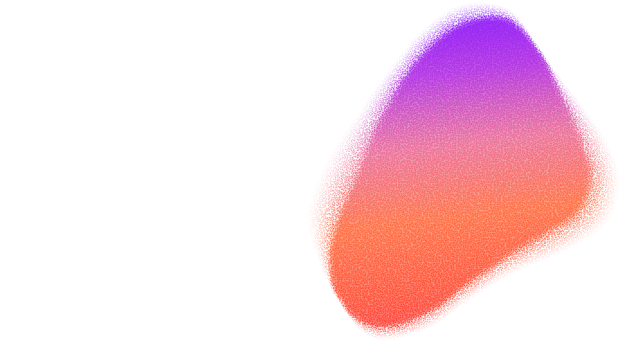
This background is drawn by a WebGL 2 fragment shader. Its source:

```glsl
#version 300 es
precision highp float;

uniform vec2 u_resolution;
out vec4 outColor;

const float TAU = 6.2831853;
const vec3 PAPER = vec3(1.0);
const vec2 BLOB_CENTER = vec2(0.396, 0.002);
const float MIN_RIM = 0.010;
const float RIM_OPACITY = 0.66;
const float CORE_SOFTNESS = 0.014;
const float GRADIENT_TILT = 0.12;
const float GRAIN_ROWS = 200.0;
const float GRAIN_RIM = 0.85;
const vec2 GRAIN_CORE = vec2(0.10, 0.34);

// Radii of the outer rim (x) and the solid core (y), evenly spaced in angle
const int SPOKES = 24;
const vec2 RADII[SPOKES] = vec2[](
  vec2(.438, .352), vec2(.417, .345), vec2(.394, .347), vec2(.392, .366),
  vec2(.424, .414), vec2(.491, .458), vec2(.487, .428), vec2(.431, .370),
  vec2(.377, .322), vec2(.351, .289), vec2(.345, .276), vec2(.366, .276),
  vec2(.405, .294), vec2(.448, .345), vec2(.462, .420), vec2(.484, .479),
  vec2(.509, .470), vec2(.439, .380), vec2(.352, .296), vec2(.309, .259),
  vec2(.301, .244), vec2(.322, .252), vec2(.370, .280), vec2(.427, .331));

// Colours from top to bottom
const int STOPS = 6;
const vec3 GRADIENT[STOPS] = vec3[](
  vec3(.52, .10, 1.0), vec3(.70, .19, .89), vec3(.92, .41, .58),
  vec3(1.0, .41, .23), vec3(1.0, .29, .19), vec3(1.0, .16, .21));

vec2 hash2(vec2 cell) {
  vec3 p = fract(cell.xyx * vec3(0.1031, 0.1030, 0.0973));
  p += dot(p, p.yzx + 33.33);
  return fract((p.xx + p.yz) * p.zy);
}

// Distance to the nearest scattered point
float cellular(vec2 p) {
  vec2 cell = floor(p);
  vec2 local = fract(p);
  float nearest = 2.0;
  for (int y = -1; y <= 1; y++) {
    for (int x = -1; x <= 1; x++) {
      vec2 offset = vec2(x, y);
      nearest = min(nearest, length(offset + hash2(cell + offset) - local));
    }
  }
  return nearest;
}

// Periodic Catmull-Rom curve through the radii
vec2 blobRadii(float angle) {
  float s = fract(angle / TAU) * float(SPOKES);
  int i = int(s) % SPOKES;
  float t = fract(s);
  vec2 a = RADII[(i + SPOKES - 1) % SPOKES];
  vec2 b = RADII[i];
  vec2 c = RADII[(i + 1) % SPOKES];
  vec2 d = RADII[(i + 2) % SPOKES];
  return b + 0.5 * t * (c - a + t * (2.0 * a - 5.0 * b + 4.0 * c - d
    + t * (3.0 * (b - c) + d - a)));
}

vec3 gradientColor(float t) {
  float s = clamp(t, 0.0, 1.0) * float(STOPS - 1);
  vec3 color = GRADIENT[0];
  for (int i = 1; i < STOPS; i++) {
    color = mix(color, GRADIENT[i], clamp(s - float(i - 1), 0.0, 1.0));
  }
  return color;
}

void main() {
  vec2 uv = (gl_FragCoord.xy - 0.5 * u_resolution) / u_resolution.y;
  vec2 p = uv - BLOB_CENTER;
  float radius = length(p);
  vec2 radii = blobRadii(atan(p.y, p.x));
  float rimWidth = max(radii.x - radii.y, MIN_RIM);

  // Faded rim around a denser core
  float rim = clamp((radii.x - radius) / rimWidth, 0.0, 1.0);
  float core = 1.0 - smoothstep(-CORE_SOFTNESS, CORE_SOFTNESS,
    radius - radii.x + rimWidth);
  float fade = rim * mix(rim, 1.0, 0.35);
  float opacity = mix(RIM_OPACITY * fade, 1.0, core);

  // Grain breaks up the rim and lightens the core
  float grain = clamp(cellular(uv * GRAIN_ROWS + 400.0) * 1.15, 0.0, 1.0);
  opacity += GRAIN_RIM * (0.5 - grain) * 4.0 * opacity * (1.0 - opacity);
  float down = 0.5 - uv.y;
  float coreGrain = mix(GRAIN_CORE.x, GRAIN_CORE.y, smoothstep(0.05, 0.4, down));
  opacity = clamp(opacity, 0.0, 1.0) * (1.0 - coreGrain * grain);

  vec3 color = gradientColor(down + GRADIENT_TILT * p.x);
  outColor = vec4(mix(PAPER, color, opacity), 1.0);
}
```
